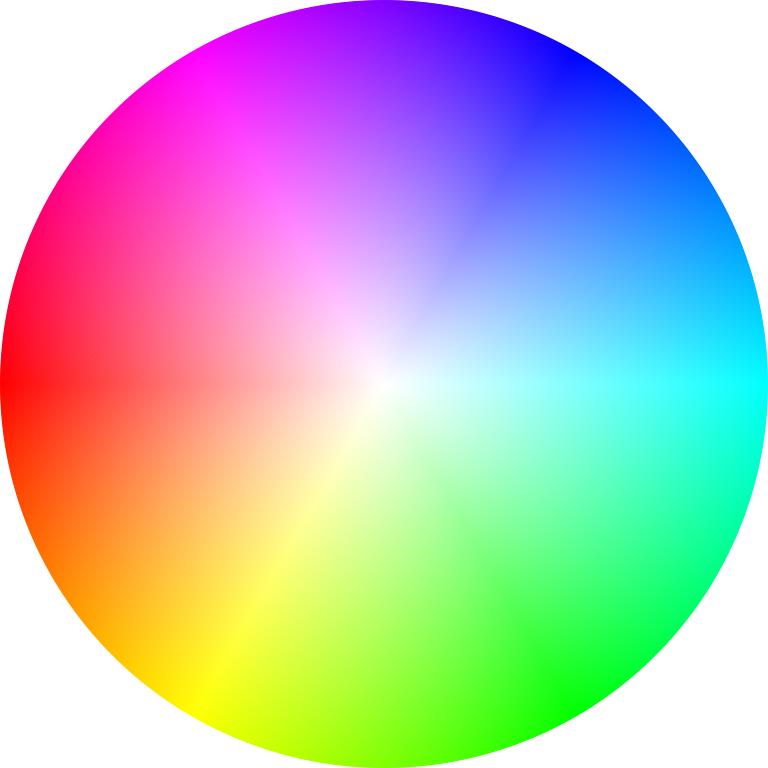
This background is drawn by a Shadertoy shader. Its source:

```glsl
// Draws a colour wheel that fills the canvas on a white ground.
// The polar angle sets the hue (red at the left, running counterclockwise),
// and the distance from the centre sets the saturation at full brightness.

const float TAU = 6.28318531;
const vec2 WHEEL_CENTER = vec2(0.5);
const float WHEEL_RADIUS = 0.5;
const float HUE_OFFSET = 0.5;          // turns added, puts red at the left
const float EDGE_SOFTNESS = 0.6;       // half width of the rim blend, in pixels
const vec3 GROUND_COLOR = vec3(1.0);

// Fully saturated colour for a hue in turns
vec3 pureHue(float hue) {
    vec3 sector = mod(hue * 6.0 + vec3(0.0, 4.0, 2.0), 6.0);
    return clamp(abs(sector - 3.0) - 1.0, 0.0, 1.0);
}

// Hue by angle, saturation by radius
vec3 wheelColor(vec2 offset) {
    float hue = atan(offset.y, offset.x) / TAU + HUE_OFFSET;
    float saturation = clamp(length(offset) / WHEEL_RADIUS, 0.0, 1.0);
    return mix(vec3(1.0), pureHue(hue), saturation);
}

void mainImage(out vec4 fragColor, in vec2 fragCoord) {
    // Square canvas units, centred on the screen
    float side = min(iResolution.x, iResolution.y);
    vec2 uv = (fragCoord - 0.5 * iResolution.xy) / side + 0.5;
    vec2 offset = uv - WHEEL_CENTER;

    // Smooth disc mask
    float softness = EDGE_SOFTNESS / side;
    float rimDistance = length(offset) - WHEEL_RADIUS;
    float inside = 1.0 - smoothstep(-softness, softness, rimDistance);

    fragColor = vec4(mix(GROUND_COLOR, wheelColor(offset), inside), 1.0);
}
```
